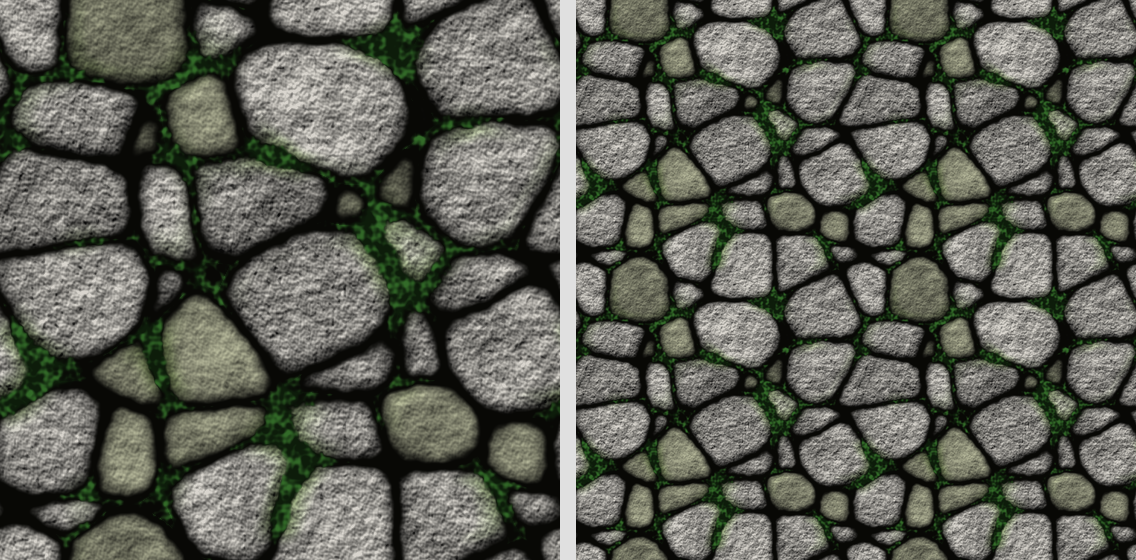
Left: one tile. Right: repeated 2 by 2.
A WebGL 1 fragment shader for this texture:

```glsl
precision highp float;
// Dry stone wall: a wrapping power diagram with random weights gives rounded
// stones of very different sizes; embossed gradient noise gives the rough rock,
// and moss grows in the widest of the dark joints.
uniform vec2 u_resolution;

const vec2 GRID = vec2(6.0, 7.0);

vec2 hash2(vec2 p) {
  return fract(sin(vec2(dot(p, vec2(127.1, 311.7)), dot(p, vec2(269.5, 183.3)))) * 43758.5453);
}

vec2 wrap(vec2 cell, vec2 period) {
  return floor(mod(cell + 0.5, period));
}

float corner(vec2 cell, vec2 f, vec2 offset, float period) {
  float a = 6.2832 * hash2(wrap(cell + offset, vec2(period)) + period).x;
  return dot(vec2(cos(a), sin(a)), f - offset);
}

// Gradient noise, about -1 to 1, repeating once per unit square
float noise(vec2 uv, float period) {
  vec2 p = uv * period, i = floor(p), f = p - i;
  vec2 s = f * f * f * (f * (f * 6.0 - 15.0) + 10.0);
  float low = mix(corner(i, f, vec2(0, 0), period), corner(i, f, vec2(1, 0), period), s.x);
  float high = mix(corner(i, f, vec2(0, 1), period), corner(i, f, vec2(1, 1), period), s.x);
  return 1.4 * mix(low, high, s.y);
}

float fbm(vec2 uv, float period) {
  float sum = 0.0, amp = 0.5;
  for (int k = 0; k < 5; k++) {
    sum += amp * noise(uv, period);
    period *= 2.0;
    amp *= 0.7;
  }
  return sum;
}

// Centre (xy) and weight (z) of the stone seeded in a grid cell
vec3 stoneSite(vec2 cell) {
  vec2 id = wrap(cell, GRID);
  float size = hash2(id + 41.0).x;
  return vec3(cell + 0.2 + 0.6 * hash2(id + 7.0), 1.1 * size * size);
}

float power(vec2 p, vec3 site) {
  vec2 d = p - site.xy;
  return dot(d, d) - site.z;
}

// Rounded distance to the joint (x), outward direction (yz); id of the stone
vec3 stones(vec2 p, out vec2 id) {
  vec2 base = floor(p), own = base;
  float best = 1e3;
  for (int y = -2; y <= 2; y++)
    for (int x = -2; x <= 2; x++) {
      vec2 cell = base + vec2(x, y);
      float w = power(p, stoneSite(cell));
      if (w < best) { best = w; own = cell; }
    }
  vec2 centre = stoneSite(own).xy, outward = vec2(0.0);
  float total = 1e-12;
  for (int y = -2; y <= 2; y++)
    for (int x = -2; x <= 2; x++) {
      vec2 cell = base + vec2(x, y);
      vec3 site = stoneSite(cell);
      vec2 across = site.xy - centre;
      float span = length(across);
      if (span > 0.001) {
        float e = exp(-(power(p, site) - best) / (2.0 * span) / 0.08);
        total += e;
        outward += e * across / span;
      }
    }
  id = wrap(own, GRID);
  return vec3(-0.08 * log(total), outward / total);
}

void main() {
  vec2 uv = gl_FragCoord.xy / u_resolution;

  // Stone outlines, bent and chipped by noise
  vec2 bend = 0.013 * vec2(noise(uv, 7.0), noise(uv + 0.37, 7.0))
            + 0.004 * vec2(noise(uv, 23.0), noise(uv + 0.37, 23.0));
  vec2 id;
  vec3 joint = stones((uv + bend) * GRID, id);
  float edge = joint.x + 0.02 * noise(uv, 45.0);
  vec2 traits = hash2(id + 83.0);
  float slab = smoothstep(0.68, 0.74, traits.x);

  // Rock relief lit from above, with pits and pale specks
  float height = fbm(uv, 12.0);
  float relief = height - fbm(uv + vec2(-0.0015, 0.004), 12.0);
  float pits = smoothstep(0.3, 0.75, noise(uv, 95.0));
  float specks = smoothstep(0.35, 0.8, noise(uv + 0.61, 70.0));
  float rim = 1.0 - smoothstep(0.05, 0.3, edge);
  float tone = 0.56 + 0.14 * (traits.y - 0.5) + 0.08 * noise(uv, 5.0);
  tone += mix(1.05, 0.6, slab) * relief + 0.16 * height;
  tone += mix(1.0, 0.4, slab) * (0.14 * specks - 0.2 * pits) + 0.13 * joint.z * rim;
  tone *= mix(0.45, 1.0, smoothstep(0.03, 0.19, edge));
  vec3 tint = mix(vec3(1.0, 0.985, 0.95), vec3(0.86, 0.87, 0.73), slab);
  vec3 rock = tint * clamp(tone, 0.04, 0.85);

  // Tufted moss, thickest where several stones meet
  float tufts = 0.6 * noise(uv, 42.0) + 0.5 * noise(uv, 100.0);
  float patches = noise(uv + 0.23, 6.0);
  float moss = smoothstep(0.0, 0.25, 0.8 * patches + 0.2 * tufts - 3.0 * edge);
  vec3 green = mix(vec3(0.05, 0.11, 0.04), vec3(0.2, 0.42, 0.16), smoothstep(-0.2, 0.6, tufts));
  float stain = rim * smoothstep(0.0, 0.6, patches);
  rock *= mix(vec3(1.0), vec3(0.78, 0.9, 0.66), stain);

  vec3 color = mix(vec3(0.03, 0.03, 0.02), green, moss);
  color = mix(color, rock, smoothstep(0.025, 0.085, edge - 0.05 * moss));
  gl_FragColor = vec4(color, 1.0);
}
```
